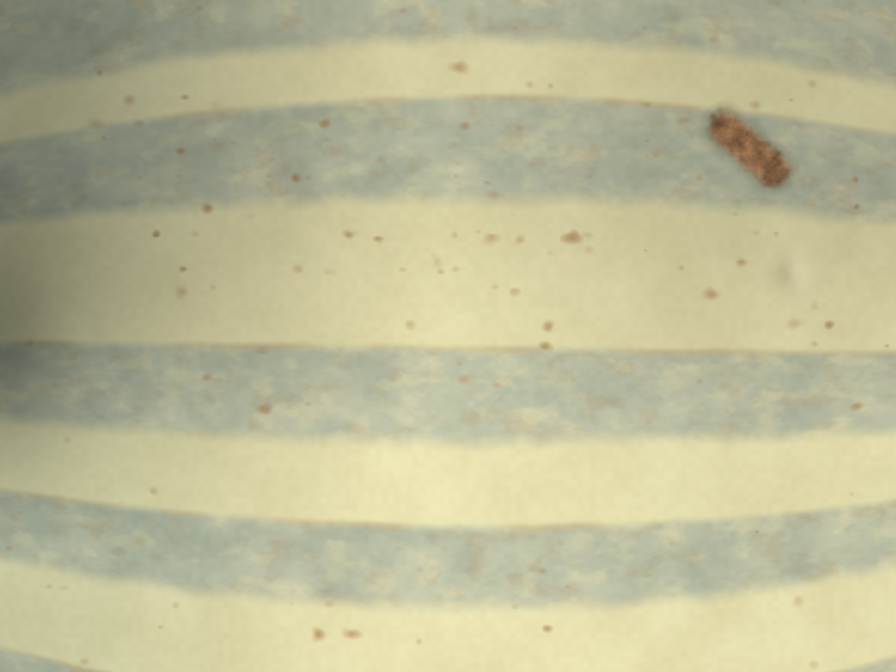
Give the GLSL for this texture, as a WebGL 2 fragment shader.

```glsl
#version 300 es
precision highp float;

uniform vec2 u_resolution;
out vec4 outColor;

const vec3 CREAM = vec3(0.90, 0.87, 0.68);
const vec3 BLUE = vec3(0.735, 0.75, 0.645);
const vec3 RUST = vec3(0.66, 0.50, 0.32);
const vec3 CRUST = vec3(0.54, 0.40, 0.28);

float hash(vec2 p) {
  vec3 q = fract(p.xyx * vec3(0.1031, 0.1030, 0.0973));
  q += dot(q, q.yzx + 33.33);
  return fract((q.x + q.y) * q.z);
}

float noise(vec2 p) {
  vec2 i = floor(p), f = fract(p);
  f = f * f * (3.0 - 2.0 * f);
  float low = mix(hash(i), hash(i + vec2(1, 0)), f.x);
  float high = mix(hash(i + vec2(0, 1)), hash(i + vec2(1, 1)), f.x);
  return mix(low, high, f.y);
}

float fbm(vec2 p) {
  float sum = 0.0, amp = 0.5;
  for (int i = 0; i < 4; i++) {
    sum += amp * noise(p);
    p = p * 2.03 + 17.3;
    amp *= 0.5;
  }
  return sum / 0.9375;
}

float glow(vec2 p, vec2 center, vec2 size) {
  vec2 d = (p - center) / size;
  return exp(-dot(d, d));
}

float capsule(vec2 p, vec2 a, vec2 b, float radius) {
  vec2 ab = b - a;
  float t = clamp(dot(p - a, ab) / dot(ab, ab), 0.0, 1.0);
  return length(p - a - ab * t) - radius;
}

// Height of the stripe pattern, bent around a bulging surface.
float curvedHeight(float side, float y) {
  float tilt = mix(0.009, -0.008, smoothstep(0.52, 0.82, y));
  float bend = side * side;
  return (y - 0.0833 * bend) / (1.0 - 0.17 * bend) + tilt * side;
}

// x: blue coverage, y: thin rusty seam above each band.
vec2 stripes(float h, float wobble) {
  vec2 bands[5] = vec2[5](vec2(-0.3, -0.065), vec2(0.097, 0.215),
    vec2(0.344, 0.481), vec2(0.705, 0.854), vec2(0.943, 1.3));
  vec2 result = vec2(0.0);
  for (int i = 0; i < 5; i++) {
    float bottom = bands[i].x + wobble;
    float top = bands[i].y + wobble * 0.25;
    float cover = smoothstep(bottom - 0.017, bottom + 0.017, h)
      * (1.0 - smoothstep(top - 0.010, top + 0.010, h));
    float seam = (h - top) / 0.006;
    result = max(result, vec2(cover, exp(-seam * seam)));
  }
  return result;
}

// Soft irregular spots, one at most per cell.
float freckles(vec2 p, float cells, float chance) {
  vec2 q = p * cells;
  vec2 id = floor(q);
  vec2 center = 0.35 + 0.3 * vec2(hash(id + 3.7), hash(id + 9.1));
  float radius = mix(0.16, 0.32, hash(id + 21.0)) * mix(0.6, 1.4, noise(p * 90.0));
  vec2 d = (fract(q) - center) * vec2(mix(0.6, 1.0, hash(id + 71.0)), 1.0);
  float spot = 1.0 - smoothstep(0.0, radius, length(d));
  return spot * step(hash(id + 40.0), chance) * mix(0.3, 1.0, hash(id + 55.0));
}

// Soft side light: dim left and top, a brighter column in the middle.
float lighting(float u, vec2 p) {
  float rise = 0.55 * smoothstep(0.0, 0.28, u) + 0.45 * smoothstep(0.2, 0.48, u);
  float left = mix(mix(0.88, 0.69, smoothstep(0.1, 0.6, p.y)), 1.0, rise);
  float right = 1.0 - mix(0.02, 0.08, p.y) * smoothstep(0.55, 0.85, u);
  float shadow = 1.0 - 0.24 * glow(p, vec2(0.0, 0.49), vec2(0.10, 0.17));
  float column = 1.0 + 0.045 * glow(p, vec2(0.66, 0.65), vec2(0.13, 0.30));
  return left * right * shadow * column * mix(1.02, 0.915, smoothstep(0.3, 0.7, p.y));
}

void main() {
  vec2 p = gl_FragCoord.xy / u_resolution.y;
  float u = gl_FragCoord.x / u_resolution.x;
  float h = curvedHeight(2.0 * u - 1.0, p.y);
  vec2 flow = vec2(p.x, h);

  // Painted bands, worn into faint clouds and streaks
  vec2 paint = stripes(h, (fbm(flow * vec2(14.0, 6.0)) - 0.5) * 0.016);
  float cloud = fbm(flow * vec2(16.0, 24.0) + 4.0);
  float streak = smoothstep(0.46, 0.80, fbm(flow * vec2(28.0, 44.0)));
  float worn = smoothstep(0.50, 0.85, fbm(flow * vec2(34.0, 50.0) + 8.0));
  vec3 blue = mix(BLUE, CREAM, 0.34 * streak) + (cloud - 0.5) * vec3(0.15, 0.12, 0.08);
  blue = mix(blue, RUST, 0.16 * worn);
  vec3 cream = CREAM + (fbm(flow * 12.0) - 0.5) * vec3(0.05, 0.055, 0.06);
  vec3 color = mix(cream, blue, paint.x);
  color = mix(color, RUST, 0.20 * paint.y * smoothstep(0.25, 0.85, noise(flow * 14.0)));

  // Freckles and fine grain
  float cluster = glow(p, vec2(0.6, 0.68), vec2(0.45, 0.14));
  color = mix(color, RUST, 0.75 * freckles(p, 24.0, mix(0.025, 0.20, cluster)));
  color = mix(color, RUST, 0.35 * freckles(p + 5.0, 36.0, mix(0.03, 0.13, cluster)));
  color += (noise(p * 110.0) - 0.5) * 0.022;
  color *= lighting(u, p) * mix(vec3(0.97, 1.0, 1.02), vec3(1.0), smoothstep(0.0, 0.4, u));

  // Pale raised bump
  color *= 1.0 - 0.12 * glow(p, vec2(1.172, 0.592), vec2(0.019, 0.022));
  color = mix(color, vec3(0.88, 0.85, 0.71), 0.55 * glow(p, vec2(1.189, 0.597), vec2(0.018, 0.024)));

  // Rough crust stuck to the surface
  float lumps = fbm(p * 70.0);
  float crust = capsule(p, vec2(1.079, 0.810), vec2(1.149, 0.748), 0.025) + (lumps - 0.5) * 0.010;
  color *= 1.0 - 0.12 * (1.0 - smoothstep(0.0, 0.02, crust));
  vec3 crumb = CRUST * mix(0.65, 1.35, lumps) * (1.0 - 0.35 * glow(p, vec2(1.055, 0.825), vec2(0.022)));
  color = mix(color, crumb, 1.0 - smoothstep(-0.010, 0.008, crust));
  outColor = vec4(color, 1.0);
}
```
